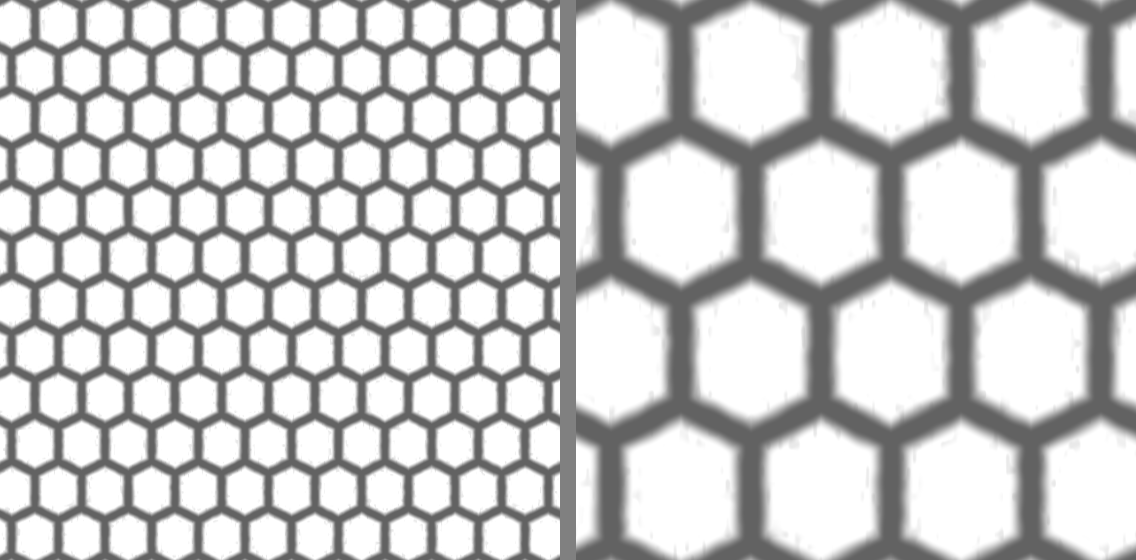
Left: the whole. Right: its middle third, enlarged.
Give the GLSL for this pattern, as a WebGL 1 fragment shader.

```glsl
precision highp float;

uniform vec2 u_resolution;

#define REPEATS 12.0
#define WALL 0.2
#define SLOPE 0.5
#define ROW_CENTRE 0.484
#define COLUMN_CENTRE 0.75
#define SOFTNESS 0.062
#define ROUNDING 0.03
#define ROUGHNESS 0.016
#define FLECKS 0.14
#define WALL_COLOR vec3(0.385)
#define HOLE_COLOR vec3(1.0)

float hash(vec2 p) {
    p = fract(p * vec2(0.1031, 0.1137));
    p += dot(p, p.yx + 33.33);
    return fract((p.x + p.y) * p.x * 7.31 + p.y * 5.17);
}

float valueNoise(vec2 p) {
    vec2 cell = floor(p);
    vec2 t = fract(p);
    t = t * t * (3.0 - 2.0 * t);
    float low = mix(hash(cell), hash(cell + vec2(1.0, 0.0)), t.x);
    float high = mix(hash(cell + vec2(0.0, 1.0)), hash(cell + vec2(1.0)), t.x);
    return mix(low, high, t.y);
}

float smoothMax(float a, float b, float k) {
    float h = max(k - abs(a - b), 0.0) / k;
    return max(a, b) + 0.25 * h * h * k;
}

// Signed distance to a pointed-top hexagon, negative inside
float hexagon(vec2 p) {
    p = abs(p);
    float slantLength = sqrt(1.0 + SLOPE * SLOPE);
    float apex = 0.5 * (1.0 + 0.5 * SLOPE - WALL * slantLength);
    float side = p.x - 0.5 * (1.0 - WALL);
    float slant = (p.y + SLOPE * p.x - apex) / slantLength;
    return smoothMax(side, slant, ROUNDING);
}

// Nearest hole among the interlocking rows
float honeycomb(vec2 p) {
    float nearest = 10.0;
    for (int i = -1; i <= 1; i++) {
        float row = floor(p.y) + float(i);
        float column = COLUMN_CENTRE + 0.5 * mod(row, 2.0);
        float x = fract(p.x - column + 0.5) - 0.5;
        nearest = min(nearest, hexagon(vec2(x, p.y - row - ROW_CENTRE)));
    }
    return nearest;
}

void main() {
    float pixel = REPEATS / u_resolution.y;
    vec2 p = gl_FragCoord.xy * pixel;
    float d = honeycomb(p);

    // Slightly uneven wall edges
    d += ROUGHNESS * (valueNoise(p * 9.0 + 17.0) - 0.5);
    float soft = max(SOFTNESS, 0.75 * pixel);
    float wall = smoothstep(-soft, soft, d);

    // Faint upright flecks just inside the holes
    float fringe = smoothstep(-0.14, -0.07, d) * (1.0 - wall);
    float fleck = smoothstep(0.65, 0.95, valueNoise(p * vec2(24.0, 11.0) + 5.0));
    wall = min(wall + FLECKS * fringe * fleck, 1.0);

    gl_FragColor = vec4(mix(HOLE_COLOR, WALL_COLOR, wall), 1.0);
}
```
